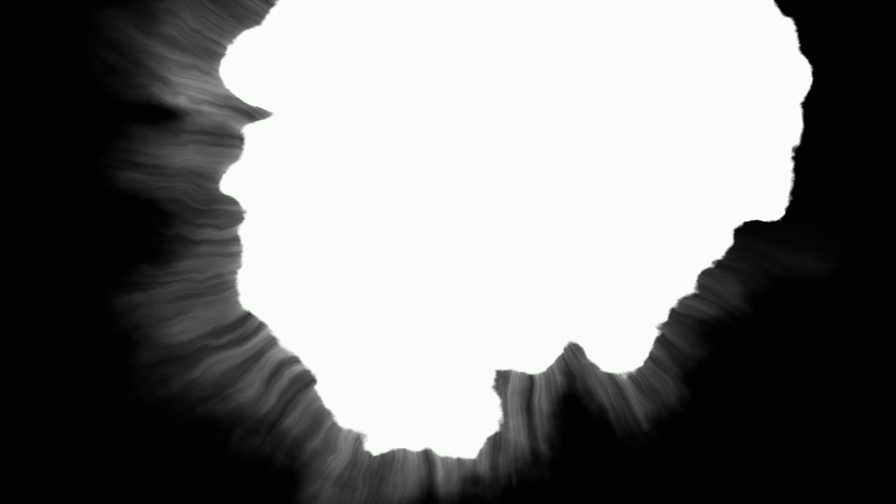
Reproduce this background procedurally as a Shadertoy shader.

```glsl
// A bright ink blot spreading over black, with torn edges and a grey feathered halo.
// The blot joins a few half-planes roughened by noise; the halo uses polar noise
// streaks that fade with distance from the blot.
#define PAPER vec3(0.98, 0.99, 0.98)
#define INK vec3(0.008)
#define CENTRE vec2(0.995, 0.606)
#define EDGE_ROUGHNESS 0.055
#define EDGE_SOFTNESS 0.005
#define HALO_WIDTH 0.13
#define HALO_LEFT_EXTRA 0.13
#define HALO_LIGHT 0.27
#define RIM_LIGHT 0.30
#define STREAKS 17.0

float hash(vec2 p) {
    return fract(sin(dot(p, vec2(127.1, 311.7))) * 43758.5453);
}

float noise(vec2 p) {
    vec2 i = floor(p), f = fract(p);
    f = f * f * (3.0 - 2.0 * f);
    return mix(mix(hash(i), hash(i + vec2(1, 0)), f.x),
               mix(hash(i + vec2(0, 1)), hash(i + vec2(1, 1)), f.x), f.y);
}

float fbm(vec2 p) {
    float sum = 0.0, weight = 0.5;
    for (int i = 0; i < 5; i++) {
        sum += weight * noise(p);
        p = mat2(1.6, 1.2, -1.2, 1.6) * p + 7.3;
        weight *= 0.5;
    }
    return sum;
}

float bump(float x, float width) {
    return exp(-x * x / (width * width));
}

// Signed distance to the line a-b, positive on its right side
float edge(vec2 p, vec2 a, vec2 b) {
    vec2 along = normalize(b - a);
    return dot(p - a, vec2(along.y, -along.x));
}

// Signed distance to the blot, negative inside
float blot(vec2 p) {
    // Left side, with two bulges and a bay between them
    float leftX = 0.478 - 0.04 * bump(p.y - 0.85, 0.05)
                + 0.055 * bump(p.y - 0.775, 0.018)
                - 0.04 * bump(p.y - 0.63, 0.035);
    float sides = max(leftX - p.x, edge(p, vec2(0.475, 0.394), vec2(0.741, 0.102)));
    sides = max(sides, edge(p, vec2(0.555, 1.0), vec2(0.46, 0.93)));
    sides = max(sides, edge(p, vec2(1.56, 0.55), vec2(1.606, 0.88)));
    sides = max(sides, edge(p, vec2(1.597, 0.896), vec2(1.532, 1.0)));

    // Body: sloping lower right under a ledge, with a dented floor
    float slope = min(edge(p, vec2(1.25, 0.271), vec2(1.481, 0.549)), 0.55 - p.y);
    float body = max(slope, 0.255 + 0.06 * bump(p.x - 1.134, 0.04) - p.y);

    // Lobe hanging below the body
    float lobe = max(0.1 + 0.025 * bump(p.x - 0.85, 0.02) - p.y, p.x - 0.995);
    lobe = max(lobe, edge(p, vec2(0.93, 0.09), vec2(1.0, 0.15)));
    return max(sides, min(body, lobe));
}

// Grey feathers around the blot, at distance dist from its edge
float halo(vec2 p, float dist) {
    vec2 ray = p - CENTRE;
    float radius = length(ray);
    vec2 dir = ray / max(radius, 0.001);
    float angle = atan(dir.x, -dir.y) + 0.12 * (fbm(p * 7.0) - 0.5);

    // Strands run outwards, fine ones over coarse ones
    float coarse = fbm(vec2(angle * STREAKS * 0.5, radius * 3.0));
    float fine = fbm(vec2(angle * STREAKS * 1.8, radius * 5.0) + 31.0);
    float leftness = smoothstep(0.15, 0.8, -dir.x);
    float width = (HALO_WIDTH + HALO_LEFT_EXTRA * leftness) * (0.35 + 1.1 * coarse);
    float reach = max(dist, 0.0) / width;

    float present = max(smoothstep(0.0, 0.3, -dir.x), smoothstep(0.05, 0.45, -dir.y));
    float rightDim = 1.0 - 0.5 * smoothstep(0.5, 0.85, dir.x);
    float fade = 1.0 - smoothstep(0.35, 1.05, reach);
    float puff = 0.22 * bump(length((p - vec2(0.37, 0.81)) * vec2(0.8, 1.0)), 0.06);
    float light = (HALO_LIGHT + puff) * fade * mix(0.15, 1.65, fine);
    light += RIM_LIGHT * exp(-max(dist, 0.0) * 45.0) * (0.3 + fine);
    return light * present * rightDim;
}

void mainImage(out vec4 fragColor, in vec2 fragCoord) {
    vec2 p = fragCoord / iResolution.y;
    float dist = blot(p);
    float torn = dist + EDGE_ROUGHNESS * (fbm(p * vec2(15.0, 20.0)) - 0.48);
    float soft = max(EDGE_SOFTNESS, 1.0 / iResolution.y);
    float cover = 1.0 - smoothstep(-soft, soft, torn);

    vec3 color = INK + PAPER * halo(p, torn);
    fragColor = vec4(mix(color, PAPER, cover), 1.0);
}
```
